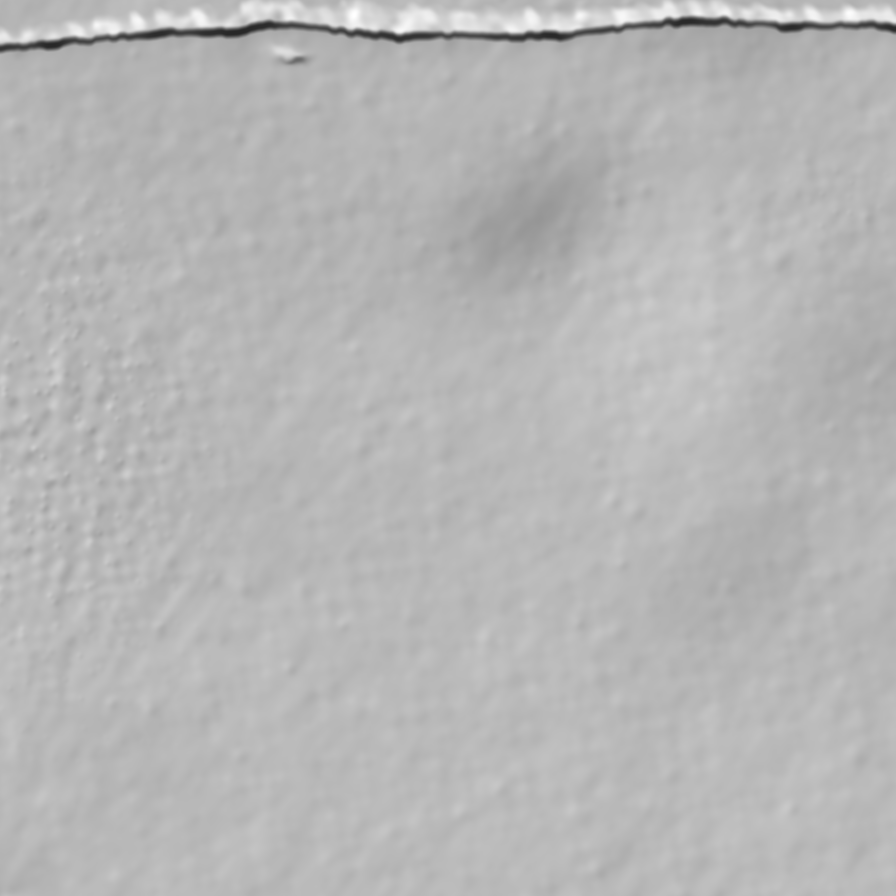
A Shadertoy shader for this texture map:

```glsl
// Pale grey plaster sheet with a torn upper edge, lit from the upper left.
// Broad stains tint the surface, noise heights are shaded as relief, and a
// jagged dark crack with a bright chipped lip runs along the top.

const float BASE_GREY = 0.718;
const float LIP_GREY = 0.86;
const float CRACK_GREY = 0.15;
const vec2 LIGHT_DIR = vec2(-0.78, 0.62);

float hash(vec2 p) {
    vec3 q = fract(vec3(p.xyx) * 0.1031);
    q += dot(q, q.yzx + 33.33);
    return fract((q.x + q.y) * q.z);
}

float noise(vec2 p) {
    vec2 i = floor(p), f = fract(p);
    f = f * f * f * (f * (f * 6.0 - 15.0) + 10.0);
    float low = mix(hash(i), hash(i + vec2(1, 0)), f.x);
    float high = mix(hash(i + vec2(0, 1)), hash(i + vec2(1, 1)), f.x);
    return mix(low, high, f.y);
}

// Directional slope of a noise height field, positive towards the light.
float relief(vec2 p, float frequency) {
    mat2 turn = mat2(0.8, 0.6, -0.6, 0.8);
    vec2 q = turn * p * frequency;
    vec2 stepToLight = turn * LIGHT_DIR * 0.3;
    return noise(q - stepToLight) - noise(q + stepToLight);
}

// Soft elliptical spot, turned by an angle.
float spot(vec2 p, vec2 center, vec2 radius, float angle) {
    float c = cos(angle), s = sin(angle);
    vec2 d = mat2(c, -s, s, c) * (p - center) / radius;
    return exp(-dot(d, d));
}

// Scattered raised grains, at most one in each grid cell.
float pimples(vec2 p, float cells, float density) {
    vec2 home = floor(p * cells);
    float shade = 0.0;
    for (int j = -1; j <= 1; j++)
    for (int i = -1; i <= 1; i++) {
        vec2 id = home + vec2(i, j);
        vec2 center = id + vec2(hash(id + 7.1), hash(id + 19.7));
        vec2 d = (p * cells - center) / mix(0.15, 0.26, hash(id + 41.3));
        float present = step(1.0 - density, hash(id + 83.9));
        shade += present * dot(d, LIGHT_DIR) * exp(-dot(d, d));
    }
    return shade;
}

float stains(vec2 p) {
    float tone = -0.082 * spot(p, vec2(0.61, 0.775), vec2(0.1, 0.06), 0.6);
    tone -= 0.04 * spot(p, vec2(0.565, 0.725), vec2(0.08, 0.05), 0.5);
    tone += 0.042 * spot(p, vec2(0.77, 0.62), vec2(0.12, 0.16), -0.4);
    tone -= 0.05 * spot(p, vec2(0.99, 0.6), vec2(0.12, 0.1), 0.6);
    tone -= 0.042 * spot(p, vec2(0.82, 0.37), vec2(0.12, 0.06), 0.8);
    tone -= 0.045 * spot(p, vec2(0.81, 0.95), vec2(0.12, 0.045), 0.0);
    tone -= 0.02 * spot(p, vec2(0.25, 0.87), vec2(0.4, 0.15), 0.0);
    tone += 0.012 * spot(p, vec2(0.7, 0.05), vec2(0.4, 0.2), 0.0);
    return tone + 0.022 * (noise(p * 7.0) - 0.5);
}

// Depth of the torn edge below the top of the sheet.
float edgeDepth(float x) {
    float depth = 0.026 + 0.023 * max(0.0, 1.0 - x / 0.3);
    depth += 0.011 * smoothstep(0.3, 0.46, x);
    depth -= 0.016 * smoothstep(0.61, 0.77, x);
    depth += 0.005 * smoothstep(0.805, 0.83, x);
    depth += 0.004 * (noise(vec2(x * 38.0, 2.0)) - 0.5);
    return depth + 0.003 * (noise(vec2(x * 110.0, 9.0)) - 0.5);
}

float plaster(vec2 p) {
    float rough = spot(p, vec2(0.05, 0.51), vec2(0.16, 0.26), 0.0);
    rough += 0.35 * spot(p, vec2(0.93, 0.77), vec2(0.1, 0.07), 0.0);
    float shade = BASE_GREY + stains(p);
    shade += 0.038 * relief(p, 52.0) + 0.02 * relief(p, 85.0);
    shade += 0.024 * relief(p, 24.0);
    shade += rough * (0.1 * relief(p, 80.0) + 0.05 * relief(p, 55.0));
    shade += 0.075 * pimples(p, 24.0, 0.14);
    return shade + rough * 0.11 * pimples(p, 48.0, 0.55);
}

// Small flake beneath the edge: bright upper face, dark underside.
float flake(vec2 p) {
    vec2 q = p + 0.006 * (vec2(noise(p * 90.0), noise(p * 90.0 + 31.0)) - 0.5);
    float face = spot(q, vec2(0.32, 0.942), vec2(0.02, 0.007), -0.2);
    float under = spot(q, vec2(0.332, 0.933), vec2(0.015, 0.005), 0.1);
    return 0.18 * face - 0.32 * under;
}

float tornEdge(vec2 p, float shade) {
    float above = p.y - 1.0 + edgeDepth(p.x);
    // Bright chipped lip, fading into grey at the very top.
    float chips = noise(vec2(p.x * 70.0 + p.y * 30.0, p.y * 55.0));
    float width = 0.016 + 0.012 * spot(p, vec2(0.45, 1.0), vec2(0.25, 1.0), 0.0);
    width += 0.01 * (chips - 0.5);
    float lip = smoothstep(0.0, 0.006, above);
    lip *= 1.0 - smoothstep(width - 0.009, width + 0.006, above);
    float lipTone = LIP_GREY + 0.2 * (chips - 0.5) + 0.12 * relief(p, 75.0);
    shade = mix(shade, lipTone, lip);
    // Soft shadow below, then the dark crack of uneven weight.
    float below = max(-above, 0.0);
    shade -= 0.08 * exp(-below / 0.012) * (1.0 - smoothstep(-0.002, 0.002, above));
    float weight = noise(vec2(p.x * 34.0, 17.0));
    float thickness = mix(0.004, 0.0085, weight);
    float crack = smoothstep(-thickness - 0.004, -thickness + 0.003, above);
    crack *= 1.0 - smoothstep(-0.003, 0.004, above);
    return mix(shade, CRACK_GREY, crack * mix(0.7, 1.0, weight));
}

void mainImage(out vec4 fragColor, in vec2 fragCoord) {
    vec2 p = fragCoord / iResolution.xy;
    float shade = tornEdge(p, plaster(p) + flake(p));
    fragColor = vec4(vec3(clamp(shade, 0.0, 1.0)), 1.0);
}
```
